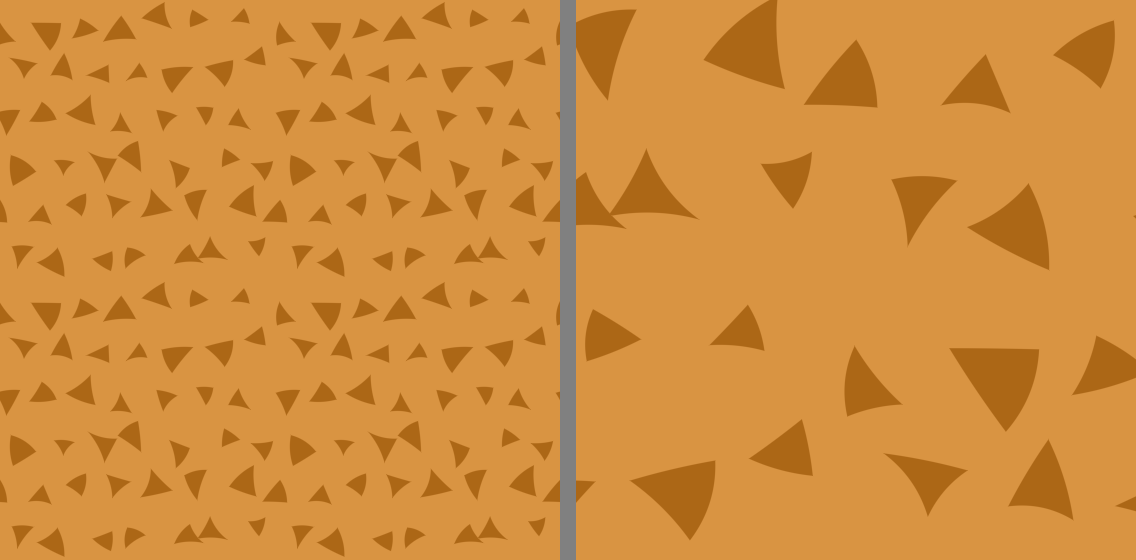
Left, the full canvas; right, a detail of the centre.
This pattern is drawn by a Shadertoy shader. Its source:

```glsl
// Scattered dark triangular chips with gently bowed sides on a flat caramel ground, tiling seamlessly.

#define REPEATS 2.0               // whole tiles across the canvas
#define GRID vec2(7.0, 6.0)       // chips per tile; the row count must be even
#define JITTER vec2(0.21, 0.25)   // chip displacement, in cells
#define SIZE_RANGE vec2(0.038, 0.064) // chip radius, in tiles
#define CORNER_TURN 0.32          // random corner rotation, in radians
#define CORNER_STRETCH 0.13       // random corner radius variation
#define BEND 0.09                 // largest bow of a side, relative to its length
#define GROUND_COLOR vec3(0.850, 0.580, 0.260)
#define CHIP_COLOR vec3(0.675, 0.402, 0.085)

const float TAU = 6.2831853;

float hash(vec2 id, float salt) {
    return fract(sin(dot(vec3(id, salt), vec3(127.1, 311.7, 74.7))) * 43758.5453);
}

// Random value from -1 to 1
float signedHash(vec2 id, float salt) {
    return 2.0 * hash(id, salt) - 1.0;
}

// Corner k of the chip, relative to its centre
vec2 chipCorner(vec2 id, float k) {
    float angle = TAU * (hash(id, 1.0) + k / 3.0) + CORNER_TURN * signedHash(id, 2.0 + k);
    float radius = mix(SIZE_RANGE.x, SIZE_RANGE.y, hash(id, 5.0));
    radius *= 1.0 + CORNER_STRETCH * signedHash(id, 6.0 + k);
    return radius * vec2(cos(angle), sin(angle));
}

// Signed distance to a triangle whose sides are shallow parabolas
float chipDistance(vec2 p, vec2 id) {
    float dist = -1.0;
    for (int k = 0; k < 3; k++) {
        vec2 start = chipCorner(id, float(k));
        vec2 side = chipCorner(id, float((k + 1) % 3)) - start;
        float len = length(side);
        vec2 outward = vec2(side.y, -side.x) / len;
        float t = clamp(dot(p - start, side) / (len * len), 0.0, 1.0);
        float bow = BEND * signedHash(id, 9.0 + float(k)) * len * 4.0 * t * (1.0 - t);
        dist = max(dist, dot(p - start, outward) - bow);
    }
    return dist;
}

// Nearest chip among the surrounding cells of a staggered, wrapping grid
float scatterDistance(vec2 p) {
    float dist = 1.0;
    float baseRow = floor(p.y * GRID.y);
    for (int j = -1; j <= 1; j++) {
        float row = baseRow + float(j);
        float stagger = 0.5 * mod(row, 2.0);
        float baseColumn = floor(p.x * GRID.x - stagger);
        for (int i = -1; i <= 1; i++) {
            vec2 cell = vec2(baseColumn + float(i), row);
            vec2 id = mod(cell, GRID);
            vec2 offset = JITTER * vec2(signedHash(id, 12.0), signedHash(id, 13.0));
            vec2 center = (cell + vec2(stagger, 0.0) + 0.5 + offset) / GRID;
            dist = min(dist, chipDistance(p - center, id));
        }
    }
    return dist;
}

void mainImage(out vec4 fragColor, in vec2 fragCoord) {
    vec2 p = REPEATS * fragCoord / iResolution.xy;
    float pixel = REPEATS / iResolution.y;

    // Anti-aliased chip mask
    float chip = 1.0 - smoothstep(-0.75 * pixel, 0.75 * pixel, scatterDistance(p));
    fragColor = vec4(mix(GROUND_COLOR, CHIP_COLOR, chip), 1.0);
}
```
